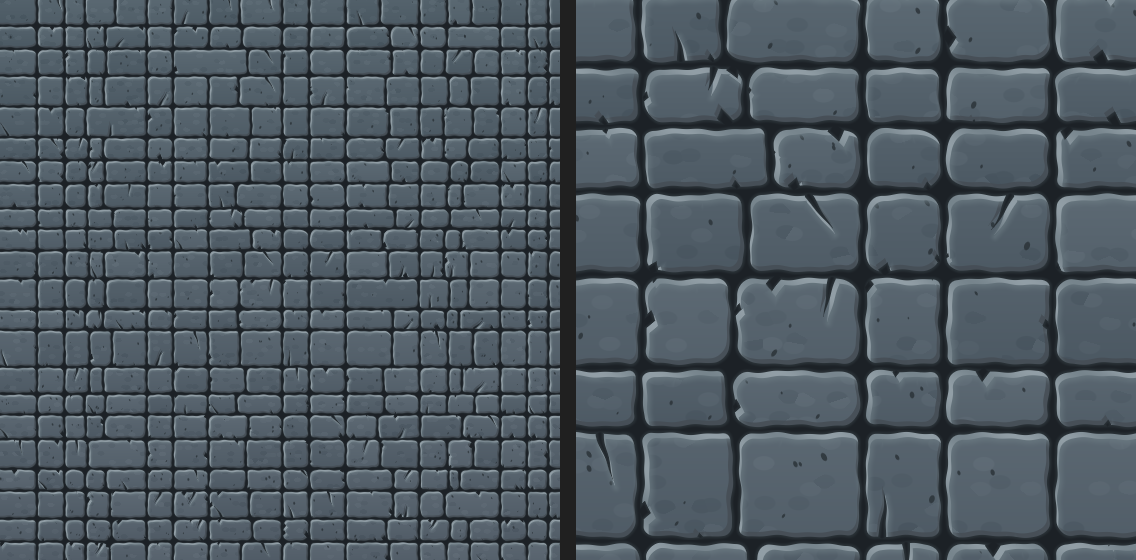
Left, the full canvas; right, a detail of the centre.
Reproduce this texture procedurally as a WebGL 2 fragment shader.

```glsl
#version 300 es
precision highp float;

uniform vec2 u_resolution;
out vec4 fragColor;

#define GAP 0.0024       // half width of a joint
#define SHIFT 0.016      // sideways drift of loose joints
#define MERGE 0.17       // chance that a loose joint is missing
#define WOBBLE 0.0006    // unevenness of the outlines
#define CHIP_SIZE 0.0085
#define CRACK_CHANCE 0.2
#define RIM 0.0034       // width of the lit edge
#define SHADE 0.0030     // width of the shaded edge
#define TONE 0.035       // brightness spread between stones

const vec3 JOINT_DARK = vec3(0.11, 0.13, 0.15);
const vec3 JOINT_EDGE = vec3(0.16, 0.19, 0.21);
const vec3 STONE_SHADE = vec3(0.27, 0.30, 0.33);
const vec3 STONE_FACE = vec3(0.33, 0.38, 0.42);
const vec3 STONE_LIGHT = vec3(0.42, 0.48, 0.51);
const vec3 STONE_RIM = vec3(0.57, 0.62, 0.65);

// Course edges from the bottom up; joints as (position, looseness)
const int ROWS = 22;
const int JOINTS = 18;
const float COURSE[ROWS + 1] = float[](-0.015, 0.033, 0.074, 0.124, 0.163, 0.216,
    0.260, 0.297, 0.345, 0.411, 0.448, 0.503, 0.553, 0.592, 0.628, 0.673,
    0.714, 0.755, 0.810, 0.865, 0.913, 0.954, 1.012);
const vec2 JOINT[JOINTS] = vec2[](vec2(0.066, 0), vec2(0.115, 0), vec2(0.155, 0.3),
    vec2(0.195, 0.8), vec2(0.262, 0), vec2(0.309, 0), vec2(0.372, 0.1),
    vec2(0.436, 1), vec2(0.504, 0), vec2(0.552, 0), vec2(0.617, 0),
    vec2(0.690, 1), vec2(0.749, 0.1), vec2(0.798, 0.4), vec2(0.833, 0.9),
    vec2(0.893, 0), vec2(0.941, 0), vec2(0.979, 0));

struct Stone { vec2 centre, extent, id; };

vec2 hash2(vec2 p) {
    vec3 q = fract(p.xyx * vec3(0.1031, 0.1030, 0.0973));
    q += dot(q, q.yzx + 33.33);
    return fract((q.xx + q.yz) * q.zy);
}

float cover(float d) {
    return clamp(0.5 - d * min(u_resolution.x, u_resolution.y), 0.0, 1.0);
}

// Stone under p: its course, then the nearest joints on both sides
Stone findStone(vec2 p) {
    int row = 0;
    for (int i = 1; i < ROWS; i++) if (p.y >= COURSE[i]) row = i;
    float left = JOINT[JOINTS - 1].x - 1.0, right = JOINT[0].x + 1.0;
    float column = float(JOINTS - 1);
    for (int i = 0; i < JOINTS; i++) {
        vec2 h = hash2(vec2(i, row) + 17.0);
        float loose = JOINT[i].y;
        if (h.y < MERGE * loose) continue;
        float x = JOINT[i].x + (h.x * 2.0 - 1.0) * SHIFT * loose;
        if (x <= p.x) { left = x; column = float(i); }
        else right = min(right, x);
    }
    vec2 low = vec2(left, COURSE[row]), high = vec2(right, COURSE[row + 1]);
    return Stone((low + high) * 0.5, (high - low) * 0.5 - GAP, vec2(column, row));
}

// Rounded block with uneven sides, chipped edges and an occasional crack
float stoneDistance(vec2 q, Stone s) {
    vec2 h = hash2(s.id + 41.0);
    vec2 w = q.yx * 150.0 + h * 40.0;
    q += WOBBLE * (sin(w) + 0.6 * sin(w * 2.3 + h.yx * 9.0));
    float radius = mix(0.005, 0.011, h.x * h.x);
    vec2 b = abs(q) - s.extent + radius;
    float d = length(max(b, 0.0)) + min(max(b.x, b.y), 0.0) - radius;
    for (int k = 0; k < 3; k++) {
        vec2 a = hash2(s.id * 3.0 + float(k) * 71.0 + 5.0);
        vec2 c = hash2(s.id * 5.0 + float(k) * 37.0 + 9.0);
        vec2 at = a * 2.0 - 1.0;
        at = c.x < 0.6 ? vec2(at.x, sign(at.y)) : vec2(sign(at.x), at.y);
        vec2 v = q - at * s.extent;
        v = abs(vec2(v.x + v.y * (a.x - 0.5), v.y - v.x * (a.y - 0.5)));
        d = max(d, CHIP_SIZE * max(c.y * 1.6 - 1.0, 0.0) - dot(v, vec2(0.9, 0.65)));
    }
    if (h.y < CRACK_CHANCE) {
        float side = h.x < 0.5 ? -1.0 : 1.0;
        vec2 start = s.extent * vec2(h.x * 1.2 - 0.6, side);
        vec2 run = vec2((h.y / CRACK_CHANCE - 0.5) * 0.03, -side * s.extent.y * 0.9);
        float t = clamp(dot(q - start, run) / dot(run, run), 0.0, 1.0);
        d = max(d, 0.0024 * (1.0 - t) - length(q - start - run * t));
    }
    return d;
}

// Sparse cellular facets: positive is lighter, negative is darker
float facets(vec2 p) {
    vec2 cell = floor(p);
    float nearest = 9.0, tone = 0.0;
    for (int k = 0; k < 9; k++) {
        vec2 c = cell + vec2(k % 3 - 1, k / 3 - 1);
        vec2 h = hash2(c + 80.0);
        float d = length((p - c - h) * vec2(0.8, 1.2));
        if (d < nearest) { nearest = d; tone = h.y - 0.5; }
    }
    return tone * step(0.3, abs(tone)) * smoothstep(0.42, 0.34, nearest);
}

void main() {
    vec2 p = gl_FragCoord.xy / u_resolution;
    Stone s = findStone(p);
    vec2 q = p - s.centre;
    vec2 h = hash2(s.id + 131.0);
    float d = stoneDistance(q, s);

    // Face: own tone, soft upper light and worn facets
    vec3 face = STONE_FACE + (h.x - 0.5) * TONE + vec3(0.012, 0.0, 0.004) * (0.5 - p.y);
    face += 0.018 * q.y / s.extent.y + 0.05 * facets(q * 75.0 + s.id * 13.0);

    // Small pits
    for (int k = 0; k < 4; k++) {
        vec2 a = hash2(s.id * 7.0 + float(k) * 29.0 + 3.0);
        vec2 v = q - (a * 2.0 - 1.0) * s.extent * 0.8;
        float size = 0.0032 * max(fract(a.x * 17.0 + h.y) - 0.45, 0.0);
        float pit = length(vec2(v.x + v.y * (a.y - 0.5), v.y * 0.7)) - size;
        face = mix(face, JOINT_EDGE, 0.8 * cover(pit) * step(0.0004, size));
    }

    // Light from the upper left, shade at the lower right
    vec2 light = vec2(-mix(0.3, 0.9, h.y), 0.9);
    float glow = smoothstep(-0.004, 0.002, stoneDistance(q + light * RIM * 1.3, s));
    float rim = 1.0 - cover(stoneDistance(q + light * RIM, s));
    float shade = 1.0 - cover(stoneDistance(q - light * SHADE, s));
    float wear = 0.7 + 0.3 * sin(q.x * 95.0 + q.y * 130.0 + h.x * 30.0);
    face = mix(face, STONE_SHADE, shade * 0.85);
    face = mix(face, STONE_LIGHT, glow * 0.7);
    face = mix(face, STONE_RIM, rim * wear);

    vec3 joint = mix(JOINT_EDGE, JOINT_DARK, smoothstep(0.0, GAP, d));
    fragColor = vec4(mix(joint, face, cover(d)), 1.0);
}
```
